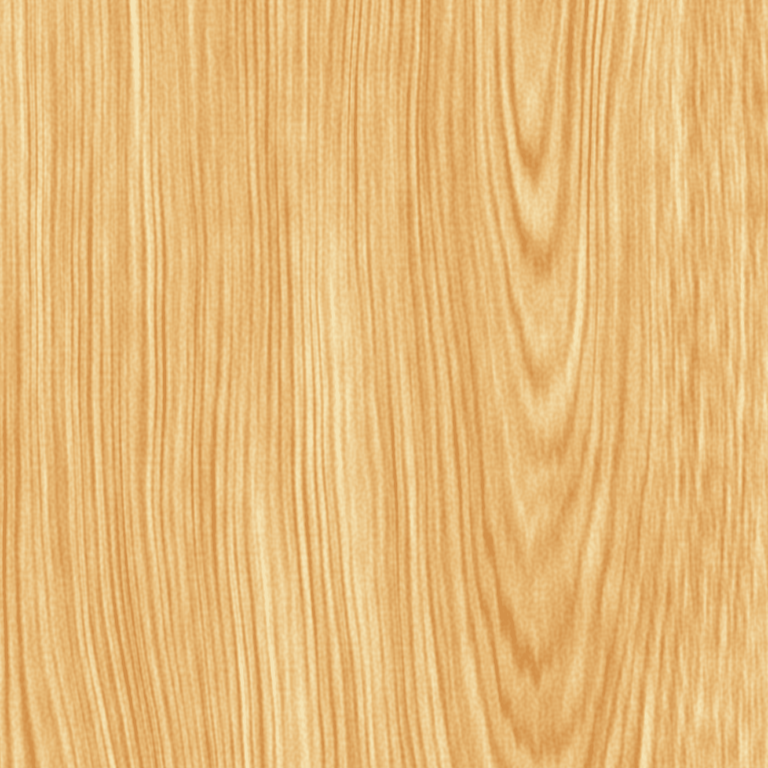
A WebGL 1 fragment shader for this texture:

```glsl
precision highp float;
// Pale oak veneer: fine vertical grain around a nested U-shaped cathedral figure.
uniform vec2 u_resolution;

vec2 latticeGradient(vec2 cell) {
  float angle = 6.2832 * fract(sin(dot(cell, vec2(127.1, 311.7))) * 43758.55);
  return vec2(cos(angle), sin(angle));
}

float gradientNoise(vec2 p) {
  vec2 i = floor(p), f = fract(p);
  vec2 w = f * f * f * (f * (f * 6.0 - 15.0) + 10.0);
  float a = dot(latticeGradient(i), f);
  float b = dot(latticeGradient(i + vec2(1.0, 0.0)), f - vec2(1.0, 0.0));
  float c = dot(latticeGradient(i + vec2(0.0, 1.0)), f - vec2(0.0, 1.0));
  float d = dot(latticeGradient(i + 1.0), f - 1.0);
  return mix(mix(a, b, w.x), mix(c, d, w.x), w.y);
}

// Distance from the pith of a tilted trunk: its level sets are hyperbolas.
float ringRadius(vec2 uv) {
  float x = uv.x + 0.022 * gradientNoise(uv * vec2(4.0, 2.2) + 3.7);
  x += 0.004 * gradientNoise(uv * vec2(14.0, 7.0) + 9.1);

  // Grain sweeping sideways in the lower left corner.
  float sweep = max(0.45 - uv.y, 0.0);
  x -= 0.22 * sweep * sweep * smoothstep(0.0, 0.1, uv.x) * (1.0 - smoothstep(0.1, 0.4, uv.x));

  // Fibres fray the tips of the arches.
  float fray = 0.035 * gradientNoise(uv * vec2(85.0, 7.0))
             + 0.03 * gradientNoise(uv * vec2(30.0, 4.0) + 5.0);
  return length(vec2(x - 0.703, 0.12 * (1.05 - uv.y + fray)));
}

vec3 woodColor(float tone) {
  vec3 latewood = vec3(0.85, 0.61, 0.33);
  vec3 honey = vec3(0.91, 0.73, 0.465);
  vec3 cream = vec3(0.95, 0.85, 0.64);
  return tone < 0.5 ? mix(latewood, honey, tone * 2.0)
                    : mix(honey, cream, tone * 2.0 - 1.0);
}

void main() {
  vec2 uv = gl_FragCoord.xy / u_resolution;
  float r = ringRadius(uv);
  float along = uv.y + 4.0 * uv.x;
  float quarterSawn = smoothstep(0.81, 0.9, uv.x);

  // Growth rings: wide in the heart, narrow outside, with sharp dark edges.
  float phase = 75.0 * r - 3.0 * (1.0 - exp(-r / 0.06));
  phase += 1.1 * gradientNoise(vec2(r * 26.0, along * 1.2));
  float a = 6.2832 * phase;
  float rings = sin(a) + 0.3 * cos(2.0 * a);
  float strength = 0.24 + 0.3 * gradientNoise(vec2(r * 18.0, along * 1.8 + 7.0));
  strength += 0.08 * (1.0 - smoothstep(0.06, 0.16, r));
  float tone = 0.5 + rings * strength * (1.0 - 0.7 * quarterSawn);

  // Broad streaks, pale streaks and thin strands that follow the rings.
  tone += 0.3 * gradientNoise(vec2(r * 9.0, along * 0.8 + 2.0));
  tone += 0.45 * gradientNoise(vec2(r * 45.0, along * 1.6 + 11.0));
  tone += 0.9 * max(gradientNoise(vec2(r * 62.0, along * 2.2 + 23.0)) - 0.2, 0.0);
  tone += 0.42 * gradientNoise(vec2(r * 180.0, along * 4.0 + 31.0));

  // Short fibres, strongest on the right, and fine speckle.
  vec2 fibre = vec2((uv.x + 0.05 * uv.y) * 165.0, uv.y * 20.0);
  tone += (0.28 + 0.35 * quarterSawn) * gradientNoise(fibre);
  tone += 0.28 * gradientNoise(uv * vec2(210.0, 170.0) + 40.0);
  tone -= 0.05 * quarterSawn;

  gl_FragColor = vec4(woodColor(clamp(tone, -0.15, 1.15)), 1.0);
}
```
